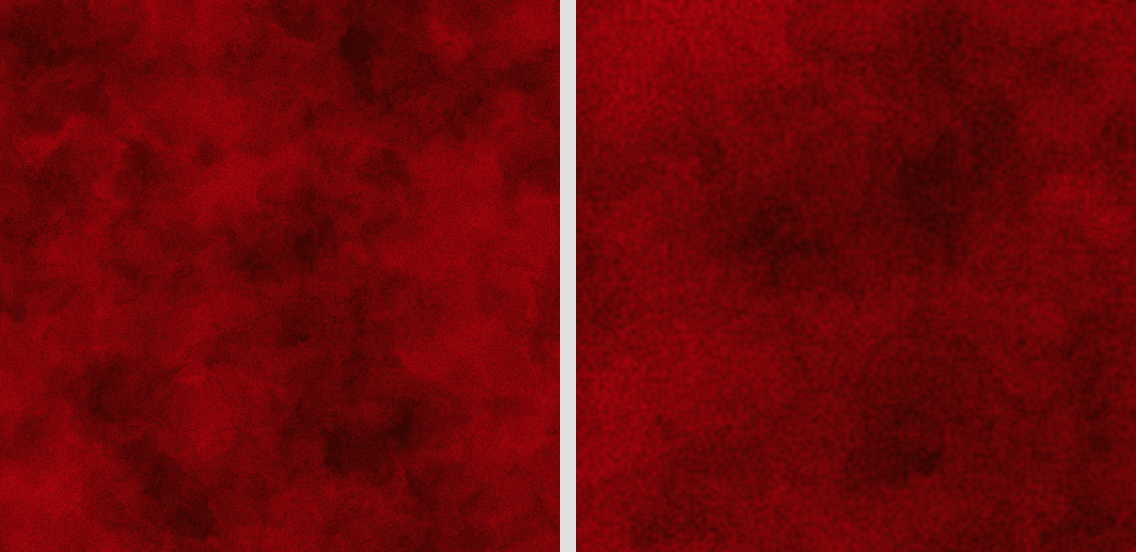
Left: the whole. Right: its middle third, enlarged.
Give the GLSL for this texture, as a Shadertoy shader.

```glsl
// Dark red suede-like backdrop: soft tilted clouds, rough mottling and fine grain.

#define DARK_RED     vec3(0.260, 0.020, 0.013)
#define BRIGHT_RED   vec3(0.620, 0.016, 0.043)
#define CLOUD_FREQ   vec2(3.3, 4.9)
#define CLOUD_TILT   0.42
#define CLOUD_AMOUNT 0.78
#define MOTTLE_FREQ  13.0
#define MOTTLE_GAIN  0.68
#define MOTTLE_AMOUNT 0.36
#define CREASE_AMOUNT 0.16
#define GRAIN_FREQ   310.0
#define GRAIN_AMOUNT 0.34

// Integer hash giving a unit gradient for each lattice point
vec2 latticeGradient(ivec2 cell) {
    uvec2 q = uvec2(cell) * uvec2(1597334673u, 3812015801u);
    uint h = (q.x ^ q.y) * 1597334673u;
    h = (h ^ (h >> 15)) * 2246822519u;
    h ^= h >> 13;
    float angle = float(h & 65535u) / 65536.0 * 6.28319;
    return vec2(cos(angle), sin(angle));
}

// Gradient noise, centred on zero
float gradientNoise(vec2 p) {
    vec2 base = floor(p);
    vec2 f = p - base;
    ivec2 cell = ivec2(base);
    vec2 w = f * f * f * (f * (f * 6.0 - 15.0) + 10.0);
    float a = dot(latticeGradient(cell), f);
    float b = dot(latticeGradient(cell + ivec2(1, 0)), f - vec2(1, 0));
    float c = dot(latticeGradient(cell + ivec2(0, 1)), f - vec2(0, 1));
    float d = dot(latticeGradient(cell + ivec2(1, 1)), f - vec2(1, 1));
    return mix(mix(a, b, w.x), mix(c, d, w.x), w.y);
}

mat2 rotation(float angle) {
    float c = cos(angle), s = sin(angle);
    return mat2(c, -s, s, c);
}

// Rough layered noise, turned at each octave to hide the lattice
float mottling(vec2 p) {
    float sum = 0.0, weight = 1.0;
    for (int i = 0; i < 5; i++) {
        sum += weight * gradientNoise(p);
        p = rotation(0.7) * p * 2.03 + 17.3;
        weight *= MOTTLE_GAIN;
    }
    return sum;
}

// Broad patches of light, stretched along a rising diagonal
float clouds(vec2 p) {
    vec2 q = rotation(CLOUD_TILT) * p * CLOUD_FREQ + vec2(5.2, 8.7);
    return gradientNoise(q) + 0.4 * gradientNoise(q * 2.1 + 31.4);
}

void mainImage(out vec4 fragColor, in vec2 fragCoord) {
    vec2 uv = fragCoord / iResolution.y;

    // Ragged cloud edges
    vec2 warp = vec2(mottling(uv * 9.0 + 3.1), mottling(uv * 9.0 + 47.9));
    float cloud = clouds(uv + 0.022 * warp);

    // Mottling fades inside the brightest patches
    float roughness = mix(1.15, 0.6, smoothstep(0.0, 0.4, cloud));
    float mottle = mottling(uv * MOTTLE_FREQ + 0.5 * warp) * roughness;

    // Sparse thin dark creases
    float ridge = abs(gradientNoise(uv * 34.0 + 1.2 * warp));
    float creaseMask = smoothstep(0.12, 0.4, gradientNoise(uv * 6.0 + 71.0));
    float crease = (1.0 - smoothstep(0.0, 0.09, ridge)) * creaseMask;

    // Fine nap, a little stronger where it catches light
    float grain = gradientNoise(uv * GRAIN_FREQ)
                + 0.6 * gradientNoise(rotation(0.5) * uv * GRAIN_FREQ * 0.56 + 9.0);
    grain *= 0.95 + 0.4 * cloud;

    float tone = 0.5 + CLOUD_AMOUNT * cloud + MOTTLE_AMOUNT * mottle
               - CREASE_AMOUNT * crease + GRAIN_AMOUNT * grain;
    tone = clamp(tone, -0.1, 1.15);
    fragColor = vec4(mix(DARK_RED, BRIGHT_RED, tone), 1.0);
}
```
